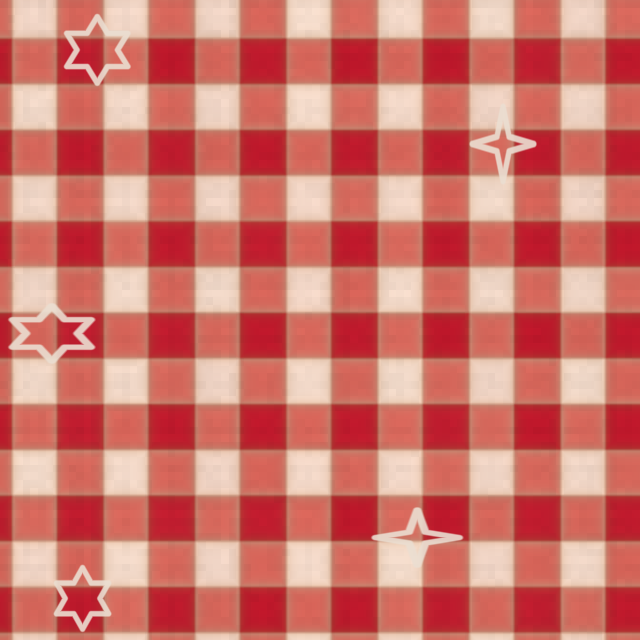
This pattern is drawn by a Shadertoy shader. Its source:

```glsl
// Red and cream gingham cloth with soft woven edges and a few pale outlined stars.
#define REPEATS 7.0
#define THREADS 84.0
#define BAND_CENTER vec2(0.878, 0.33)
#define BAND_HALF vec2(0.258, 0.252)
#define BAND_SOFT 0.022
#define EDGE_FADE 0.048
#define WEAVE 0.03
#define CELL_TINT 0.025
#define STAR_LINE 0.0042
#define STAR_COLOR vec3(0.92, 0.87, 0.82)

const float PI = 3.14159265;
const int STAR_COUNT = 5;

// Each star: center.xy, radius.xy. Even entries have six points, odd ones four.
const vec4 STARS[STAR_COUNT] = vec4[STAR_COUNT](
    vec4(0.152, 0.922, 0.055, 0.052),
    vec4(0.786, 0.775, 0.048, 0.058),
    vec4(0.081, 0.479, 0.070, 0.043),
    vec4(0.652, 0.160, 0.065, 0.043),
    vec4(0.129, 0.065, 0.047, 0.048));

float hash(vec2 p) {
    return fract(sin(dot(p, vec2(127.1, 311.7))) * 43758.5453);
}

// Distance to the outline of a unit star, by folding it to half a point.
float starOutline(vec2 p, float points, float inner) {
    float sector = 2.0 * PI / points;
    float a = abs(mod(atan(p.x, p.y) + 0.5 * sector, sector) - 0.5 * sector);
    vec2 q = length(p) * vec2(cos(a), sin(a));
    vec2 tip = vec2(1.0, 0.0);
    vec2 side = inner * vec2(cos(0.5 * sector), sin(0.5 * sector)) - tip;
    float t = clamp(dot(q - tip, side) / dot(side, side), 0.0, 1.0);
    return length(q - tip - side * t);
}

// Two crossed sets of bands; the colour depends on how many overlap.
vec3 gingham(vec2 uv, float pixel) {
    vec2 cell = uv * REPEATS;
    vec2 inside = BAND_HALF - abs(fract(cell - BAND_CENTER + 0.5) - 0.5);
    float soft = max(BAND_SOFT, pixel * REPEATS);
    vec2 band = smoothstep(-soft, soft, inside);
    float overlap = band.x + band.y;

    // Each square fades from a clear core to a duller rim.
    vec2 depth = abs(inside);
    float rim = exp(-min(depth.x, depth.y) / EDGE_FADE);
    vec3 cream = mix(vec3(0.945, 0.845, 0.785), vec3(0.89, 0.75, 0.65), rim);
    vec3 blend = mix(vec3(0.84, 0.395, 0.35), vec3(0.75, 0.54, 0.45), rim);
    vec3 red = mix(vec3(0.75, 0.10, 0.175), vec3(0.67, 0.24, 0.20), rim);
    vec3 color = mix(cream, blend, min(overlap, 1.0));
    color = mix(color, red, max(overlap - 1.0, 0.0));

    // Threads and squares vary slightly; both indices wrap at the border.
    vec2 thread = mod(floor(uv * THREADS), THREADS);
    float weave = hash(vec2(thread.x, 3.0)) + hash(vec2(7.0, thread.y))
                + hash(thread) - 1.5;
    vec2 square = mod(floor((cell - BAND_CENTER + BAND_HALF) * 2.0), 2.0 * REPEATS);
    float tint = hash(square + 19.0) - 0.5;
    return color * (1.0 + WEAVE * weave) + CELL_TINT * tint * vec3(0.3, 1.0, 0.8);
}

void mainImage(out vec4 fragColor, in vec2 fragCoord) {
    vec2 uv = fragCoord / iResolution.xy;
    float pixel = 1.0 / min(iResolution.x, iResolution.y);
    vec3 color = gingham(uv, pixel);

    // Stars, measured to the nearest wrapped copy.
    for (int i = 0; i < STAR_COUNT; i++) {
        vec2 offset = uv - STARS[i].xy;
        offset -= round(offset);
        vec2 radius = STARS[i].zw;
        bool fourPoint = i % 2 == 1;
        float dist = starOutline(offset / radius, fourPoint ? 4.0 : 6.0,
                                 fourPoint ? 0.28 : 0.577);
        dist *= min(radius.x, radius.y);
        float line = 1.0 - smoothstep(-pixel, pixel, dist - STAR_LINE);
        color = mix(color, STAR_COLOR, 0.9 * line);
    }
    fragColor = vec4(clamp(color, 0.0, 1.0), 1.0);
}
```
